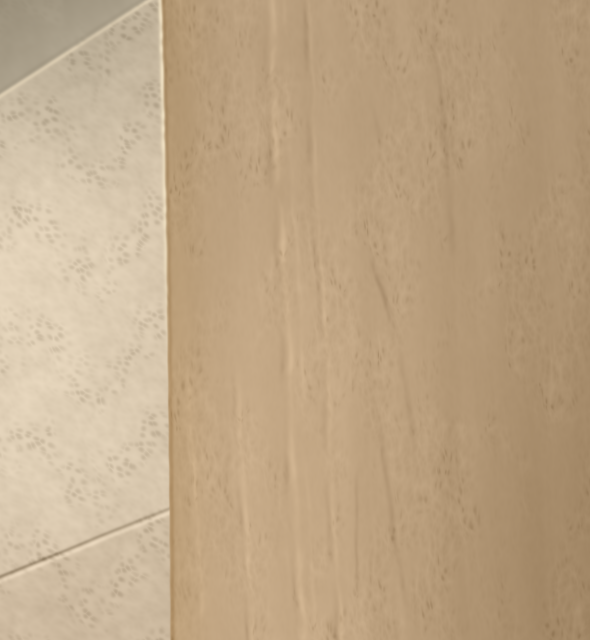
Write a WebGL 2 fragment shader that draws this texture.

```glsl
#version 300 es
precision highp float;
// Pale stone tiles at the left meet a broad plank of warm wood at a thin lit seam.
// Both are soft gradients; layered sines bend and break the drifting grain,
// and cellular noise gives the stone its mottling and the wood its pores.
uniform vec2 u_resolution;
out vec4 outColor;

vec2 hash2(vec2 p) {
  vec3 q = fract(vec3(p.xyx) * vec3(0.1031, 0.103, 0.0973));
  q += dot(q, q.yzx + 33.33);
  return fract((q.xx + q.yz) * q.zy);
}

// Distance to the nearest scattered point, centred near zero
float cellular(vec2 p) {
  vec2 cell = floor(p), f = fract(p);
  float nearest = 2.0;
  for (int y = -1; y <= 1; y++)
    for (int x = -1; x <= 1; x++) {
      vec2 o = vec2(x, y);
      vec2 d = o + hash2(cell + o) - f;
      nearest = min(nearest, dot(d, d));
    }
  return sqrt(nearest) - 0.48;
}

// Sines whose phases bend one another, about -1 to 1
float layeredSines(vec2 p) {
  float sum = 0.0, amp = 0.5;
  for (int i = 0; i < 4; i++) {
    sum += amp * sin(p.x + 1.7 * sin(p.y * 0.8 + float(i) * 2.1));
    p = mat2(1.5, 0.6, -0.7, 1.6) * p + vec2(sum * 1.3, 2.7);
    amp *= 0.58;
  }
  return sum;
}

float ridge(float d, float width) { return exp(-d * d / (width * width)); }

// Fades in and out between two heights
float span(float y, float low, float high) {
  return smoothstep(low - 0.04, low + 0.04, y) * (1.0 - smoothstep(high - 0.04, high + 0.04, y));
}

vec3 stone(vec2 p) {
  vec3 col = mix(vec3(0.82, 0.745, 0.645), vec3(0.865, 0.80, 0.70), smoothstep(0.0, 0.3, p.y));
  col = mix(col, vec3(0.70, 0.65, 0.56), smoothstep(0.6, 1.02, p.y) * 0.9);
  col = mix(col, vec3(0.81, 0.74, 0.64), smoothstep(0.12, 0.29, p.x) * 0.4);
  col += 0.02 * ridge(length((p - vec2(0.02, 0.55)) * vec2(1.0, 0.7)), 0.2);

  // Mottling: soft slanted bumps with scattered darker flecks
  vec2 q = mat2(0.88, 0.48, -0.48, 0.88) * p;
  vec2 warp = vec2(layeredSines(p * 31.0), layeredSines(p.yx * 37.0 + 4.0));
  float fleck = cellular(q * vec2(62.0, 95.0) + 0.4 * warp.yx);
  col += 0.012 * warp.x;
  col -= 0.034 * cellular(q * vec2(30.0, 44.0) + 0.4 * warp);
  col -= 0.07 * smoothstep(0.08, -0.42, fleck) * smoothstep(-0.1, 0.8, warp.y);
  col += 0.024 * fleck;

  // Upper joint catches light; the tile beyond it lies in shade
  float upper = (p.y - 0.849 - 0.594 * p.x) * 0.86;
  vec3 shade = vec3(0.67, 0.63, 0.55) - 0.75 * max(upper, 0.0) + 0.02 * warp.y;
  col = mix(col, shade, smoothstep(-0.002, 0.006, upper) * 0.85);
  col -= 0.03 * ridge(upper - 0.007, 0.004);
  col = mix(col, vec3(0.88, 0.82, 0.71), (0.65 + 0.2 * warp.x) * ridge(upper, 0.0035));

  // Lower joint is a soft groove with a light lip
  float lower = (p.y - 0.099 - 0.372 * p.x) * 0.94 + 0.0006 * warp.x;
  col -= vec3(0.02, 0.022, 0.025) * smoothstep(0.003, -0.003, lower);
  col -= (0.2 - 0.3 * p.x) * ridge(lower, 0.003);
  return col + 0.08 * ridge(lower + 0.0065, 0.0038);
}

vec3 wood(vec2 p) {
  float wave = 0.0022 * sin(p.y * 13.0 + p.x * 9.0) + 0.001 * sin(p.y * 67.0 + p.x * 90.0);
  float grain = p.x - 0.056 * (1.0 - p.y) + wave;
  float patches = layeredSines(p * vec2(17.0, 13.0) + 3.0);

  // Broad light: warm at lower left, falling off to the right
  vec3 col = mix(vec3(0.775, 0.665, 0.53), vec3(0.66, 0.555, 0.425), smoothstep(0.48, 1.04, p.x));
  col = mix(col, vec3(0.70, 0.60, 0.475), smoothstep(0.3, 0.95, p.y) * 0.6);
  col -= vec3(0.035, 0.04, 0.055) * ridge(p.x - 0.285, 0.06);
  col -= 0.03 * ridge(length(p - vec2(1.0, 0.0)), 0.35);
  col += 0.006 * patches;

  // Soft bands along the grain
  vec2 warp = vec2(layeredSines(p * vec2(60.0, 26.0)), layeredSines(p.yx * vec2(35.0, 60.0)));
  col += 0.010 * layeredSines(vec2(grain * 48.0, p.y * 3.0 + 1.0));
  col += 0.009 * layeredSines(vec2(grain * 85.0 + 5.0, p.y * 9.0)) * (0.7 + 0.6 * patches);

  // Pores gather in patches and leave smooth wood between
  float rough = smoothstep(-0.5, 0.7, patches + 0.7 * warp.x);
  float pore = cellular(vec2(grain * 85.0, p.y * 40.0) + 0.5 * warp);
  col += (0.010 + 0.026 * rough) * pore;
  col -= 0.045 * rough * smoothstep(-0.12, -0.45, pore) * smoothstep(0.0, 0.7, warp.y);
  col += (0.006 + 0.022 * rough) * cellular(vec2(grain * 125.0, p.y * 75.0) + 0.6 * warp.yx);

  // Pale streaks follow the grain, swelling and thinning, each with a dim flank
  float jog = grain + 0.0016 * warp.x;
  float low = span(p.y, -0.2, 0.40);
  float pale = 0.85 * ridge(jog - 0.458, 0.0055) + 0.6 * ridge(jog - 0.522, 0.004);
  pale += 0.35 * ridge(jog - 0.480, 0.004) + 0.3 * ridge(jog - 0.462, 0.016);
  pale += low * (0.6 * ridge(jog - 0.288, 0.004) + 0.6 * ridge(jog - 0.372, 0.0045));
  col += vec3(0.052, 0.05, 0.046) * pale * clamp(0.75 + 0.55 * warp.y + 0.4 * patches, 0.1, 1.3);

  // Dark figure lines slant more steeply
  float x = p.x + wave + 0.0016 * warp.x;
  float dark = 0.85 * span(p.y, 0.49, 0.59) * ridge(x - 0.627 - 0.32 * (0.61 - p.y), 0.0058);
  dark += 0.4 * span(p.y, 0.27, 0.45) * ridge(x - 0.672 - 0.17 * (0.47 - p.y), 0.006);
  dark += 0.5 * span(p.y, 0.06, 0.34) * ridge(x - 0.642 - 0.16 * (0.34 - p.y), 0.005);
  dark += 0.55 * span(p.y, 0.09, 0.25) * ridge(x - 0.606, 0.0035);
  dark += 0.35 * span(p.y, 0.60, 0.95) * ridge(x - 0.734 - 0.1 * (0.96 - p.y), 0.006);
  dark += 0.4 * span(p.y, 0.78, 0.82) * ridge(x - 0.63 - 0.25 * (0.83 - p.y), 0.005);
  dark += 0.4 * ridge(jog - 0.513, 0.005) * (0.6 + 0.8 * warp.y);
  dark += 0.35 * (ridge(jog - 0.446, 0.005) + low * ridge(jog - 0.362, 0.004)) * (0.6 + 0.8 * warp.y);
  return col - vec3(0.085, 0.085, 0.08) * dark * (0.85 + 0.4 * warp.y);
}

void main() {
  vec2 p = gl_FragCoord.xy / u_resolution;
  float seam = p.x - 0.289 + 0.006 * p.y + 0.0105 * p.y * p.y + 0.0003 * sin(p.y * 90.0);
  float edge = 0.7 / u_resolution.x + 0.0008;
  vec3 col = mix(stone(p), wood(p), smoothstep(-edge, edge, seam));

  // Shadow beside the seam, and its lit rim fading downward
  col -= vec3(0.06, 0.07, 0.08) * ridge(seam - 0.004, 0.004);
  float rim = smoothstep(0.3, 0.75, p.y) * (0.8 + 0.15 * sin(p.y * 160.0 + 3.0 * sin(p.y * 47.0)));
  col = mix(col, vec3(0.94, 0.88, 0.76), rim * ridge(seam + 0.001, 0.0038));
  outColor = vec4(clamp(col, 0.0, 1.0), 1.0);
}
```
